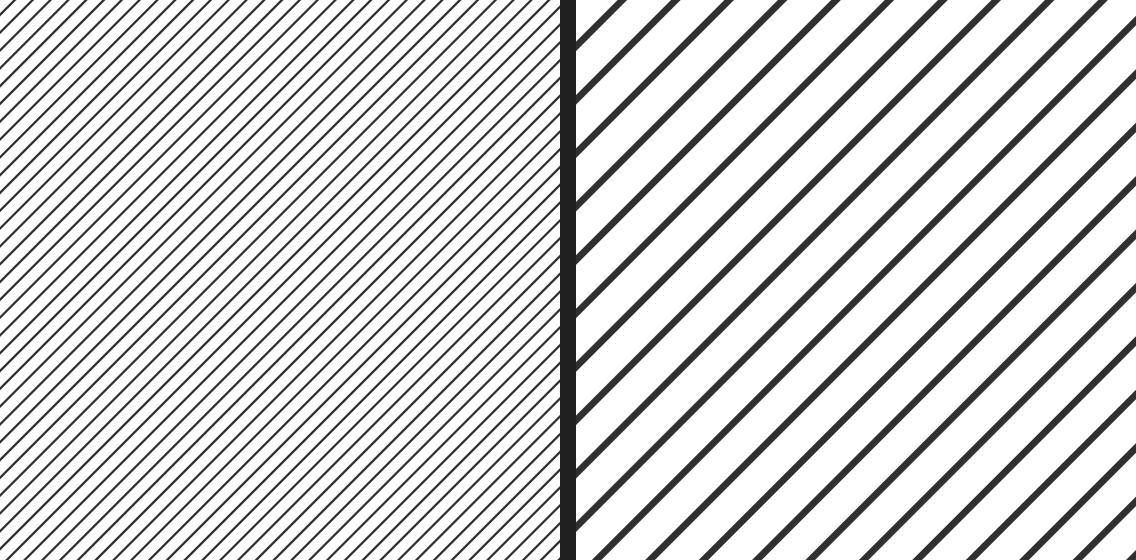
Left, the full canvas; right, a detail of the centre.
Give the GLSL for this pattern, as a Shadertoy shader.

```glsl
// Thin charcoal diagonal pinstripes rising to the right on white.
#define STRIPES_ACROSS 31.45   // repeats along one canvas edge
#define STRIPE_PHASE   0.385   // offset of the first stripe right of centre, in repeats
#define STRIPE_WIDTH   0.18    // stripe thickness as a fraction of the repeat
#define INK_COLOR      vec3(0.19)
#define PAPER_COLOR    vec3(1.0)

// Distance to the nearest stripe centre, in repeats.
float stripeDistance(float t) {
    return abs(fract(t + 0.5) - 0.5);
}

void mainImage(out vec4 fragColor, in vec2 fragCoord) {
    float canvas = min(iResolution.x, iResolution.y);
    vec2 p = (fragCoord - 0.5 * iResolution.xy) / canvas;

    // Position across the 45 degree stripes
    float t = (p.x - p.y) * STRIPES_ACROSS - STRIPE_PHASE;

    // One pixel measured perpendicular to the stripes, in repeats
    float pixel = sqrt(2.0) * STRIPES_ACROSS / canvas;

    // Linear edge coverage
    float ink = clamp((0.5 * STRIPE_WIDTH - stripeDistance(t)) / pixel + 0.5, 0.0, 1.0);

    fragColor = vec4(mix(PAPER_COLOR, INK_COLOR, ink), 1.0);
}
```
